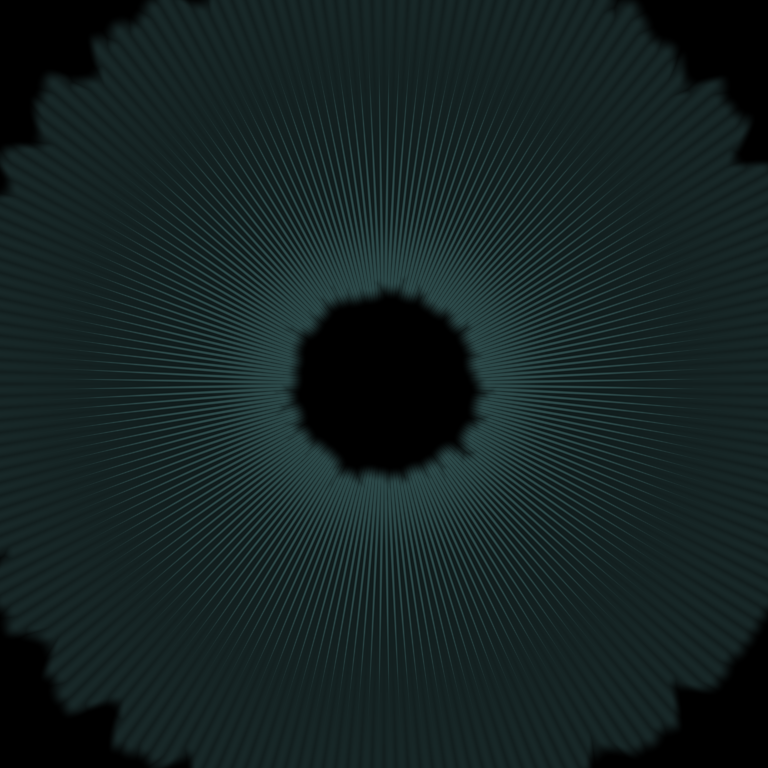
Write a Shadertoy shader that draws this background.

```glsl
// A dark iris: fine teal rays fan out around a soft black hole.
// Each ray is a tapered sliver in a polar repeat; blurred round caps with
// random ends are joined to make the ragged inner and outer rims.

const float TAU = 6.2831853;
const float RAY_COUNT = 200.0;
const float CAP_RADIUS = 0.027;
const vec3 RAY_COLOR = vec3(0.184, 0.305, 0.305);
const vec3 BASE_COLOR = vec3(0.090, 0.150, 0.150);
const vec3 GAP_COLOR = vec3(0.040, 0.075, 0.075);

// Directions in which the outer rim is cut back.
const float NOTCHES[12] = float[12](
    -2.72, -2.49, -2.27, -2.06, -1.03, -0.80,
    0.57, 0.79, 2.02, 2.33, 2.52, 2.66);

float hash(float n, float seed) {
    return fract(sin(n * 12.9898 + seed * 78.233) * 43758.5453);
}

float notchDepth(float angle) {
    float depth = 0.0;
    for (int i = 0; i < 12; i++) {
        float cut = 1.0 - smoothstep(0.0, 0.065, abs(angle - NOTCHES[i]));
        depth = max(depth, cut);
    }
    return depth;
}

// Coverage of the joined, blurred strokes near one angle.
float rimMask(float radius, float angle) {
    float slot = angle / TAU * RAY_COUNT;
    float cutBack = 0.033 * notchDepth(angle);
    float nearest = 1.0;
    for (int i = -7; i <= 7; i++) {
        float id = floor(slot) + float(i);
        float wrapped = mod(id, RAY_COUNT);
        float across = radius * (id + 0.5 - slot) * TAU / RAY_COUNT;
        float start = mix(0.129, 0.165, hash(wrapped, 1.0));
        float end = mix(0.555, 0.578, hash(wrapped, 2.0)) - cutBack;
        float along = max(max(start - radius, radius - end), 0.0);
        nearest = min(nearest, length(vec2(along, across)));
    }
    return 1.0 - smoothstep(0.003, CAP_RADIUS, nearest);
}

// Antialiased bar of a given half width.
float bar(float offset, float halfWidth, float pixel) {
    float soft = max(pixel, 0.0008);
    float edge = smoothstep(-soft, soft, halfWidth - abs(offset));
    return edge * min(1.0, 2.0 * halfWidth / soft);
}

vec3 rayPattern(float radius, float angle, float pixel) {
    float cell = fract(angle / TAU * RAY_COUNT) - 0.5;
    float spacing = radius * TAU / RAY_COUNT;
    float offset = cell * spacing;

    // Soft bands, with a dark groove beside every ray.
    float band = 0.96 + 0.08 * cos(TAU * cell);
    vec3 color = BASE_COLOR * band;
    float halfWidth = 0.0018 * (1.0 - smoothstep(0.14, 0.52, radius));
    float gapOffset = abs(offset) - halfWidth;
    float groove = exp(-max(gapOffset, 0.0) / 0.0028);
    groove *= 1.0 - smoothstep(0.22, 0.52, radius);
    color = mix(color, GAP_COLOR, groove);

    // The bright sliver thins and fades on its way out.
    float glow = 1.0 - smoothstep(0.28, 0.53, radius);
    color = mix(color, RAY_COLOR, bar(offset, halfWidth, pixel) * glow);

    // The crowded roots merge into a teal haze.
    float haze = 1.0 - smoothstep(0.12, 0.22, radius);
    return mix(color, RAY_COLOR * 0.92, 0.55 * haze);
}

void mainImage(out vec4 fragColor, in vec2 fragCoord) {
    float size = min(iResolution.x, iResolution.y);
    vec2 point = (fragCoord - 0.5 * iResolution.xy) / size;
    float radius = length(point);
    float angle = atan(point.y, point.x + 0.000001);

    vec3 color = rayPattern(radius, angle, 1.0 / size);
    fragColor = vec4(color * rimMask(radius, angle), 1.0);
}
```
